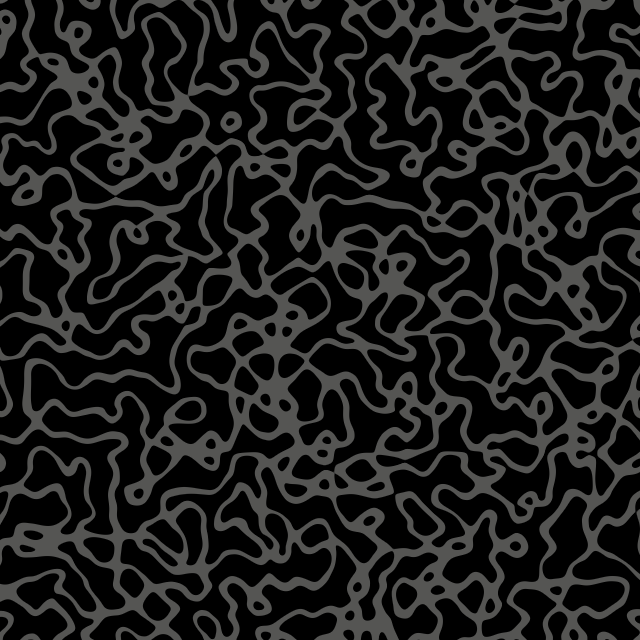
Write a WebGL 1 fragment shader that draws this pattern.

```glsl
precision highp float;

uniform vec2 u_resolution;

#define CELLS 22.0
#define WALL_LEVEL 0.108
#define WARP_AMOUNT 0.35
#define WARP_SCALE 0.6
#define WALL_COLOR vec3(0.332, 0.332, 0.326)
#define CELL_COLOR vec3(0.0)

// Unit gradient with a random direction for each lattice point
vec2 latticeGradient(vec2 cell) {
    float turn = fract(sin(dot(cell, vec2(127.1, 311.7))) * 43758.5453);
    float angle = 6.28319 * turn;
    return vec2(cos(angle), sin(angle));
}

float gradientNoise(vec2 p) {
    vec2 i = floor(p);
    vec2 f = p - i;
    vec2 w = f * f * f * (f * (f * 6.0 - 15.0) + 10.0);
    vec2 e = vec2(1.0, 0.0);
    float a = dot(latticeGradient(i), f);
    float b = dot(latticeGradient(i + e.xy), f - e.xy);
    float c = dot(latticeGradient(i + e.yx), f - e.yx);
    float d = dot(latticeGradient(i + e.xx), f - e.xx);
    return mix(mix(a, b, w.x), mix(c, d, w.x), w.y);
}

// Noise field, gently bent to hide the lattice axes
float field(vec2 p) {
    vec2 q = p * WARP_SCALE;
    vec2 bend = vec2(gradientNoise(q + 37.3), gradientNoise(q + 91.7));
    return gradientNoise(p + WARP_AMOUNT * bend);
}

void main() {
    float pixel = CELLS / min(u_resolution.x, u_resolution.y);
    vec2 p = gl_FragCoord.xy * pixel;

    // Field value and its change across one pixel
    float value = field(p);
    vec2 slope = vec2(field(p + vec2(pixel, 0.0)),
                      field(p + vec2(0.0, pixel))) - value;

    // Walls follow the zero contour, with edges one pixel soft
    float edge = max(length(slope), 0.15 * pixel);
    float wall = clamp(0.5 + (WALL_LEVEL - abs(value)) / edge, 0.0, 1.0);

    gl_FragColor = vec4(mix(CELL_COLOR, WALL_COLOR, wall), 1.0);
}
```
